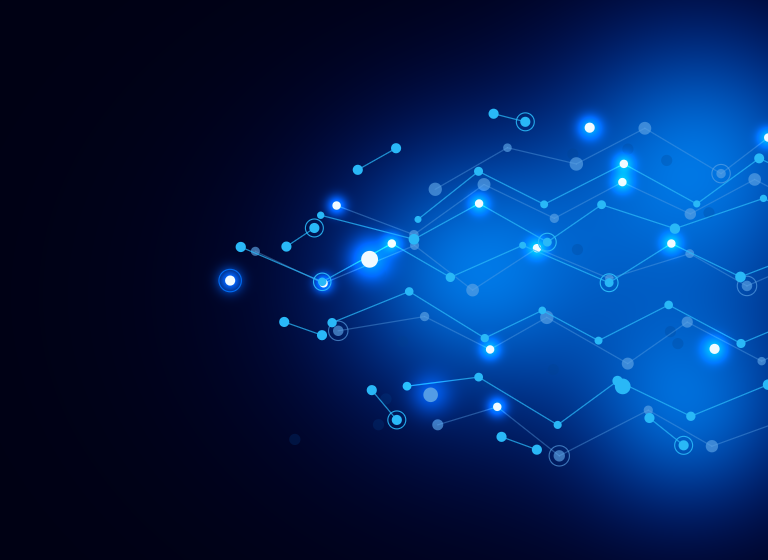
This background is drawn by a WebGL 2 fragment shader. Its source:

```glsl
#version 300 es
precision highp float;
// A glowing blue network: zigzag chains of linked nodes fan out to the right
// over soft light pools. Chains, loose links and faint discs come from loops
// with hashed jitter; every shape is a smooth-edged distance function.
uniform vec2 u_resolution;
out vec4 outColor;

const vec3 CYAN = vec3(0.16, 0.72, 0.97);
const vec3 PALE = vec3(0.36, 0.64, 0.90);
const vec3 WHITE = vec3(0.94, 0.98, 1.0);
const vec3 HALO = vec3(0.0, 0.42, 0.95);

float hash(vec2 v) {
    return fract(sin(dot(v, vec2(127.1, 311.7))) * 43758.5453);
}

float pool(vec2 p, vec2 center, vec2 radius) {
    vec2 q = (p - center) / radius;
    return exp(-dot(q, q));
}

float segmentDistance(vec2 p, vec2 a, vec2 b) {
    vec2 ab = b - a;
    float t = clamp(dot(p - a, ab) / dot(ab, ab), 0.0, 1.0);
    return length(p - a - ab * t);
}

float coverage(float d, float px) {
    return clamp(0.5 - d / px, 0.0, 1.0);
}

vec3 drawLink(vec3 col, vec2 p, vec2 a, vec2 b, vec3 tint, float alpha, float px) {
    float halfWidth = 0.0011;
    return mix(col, tint, alpha * coverage(segmentDistance(p, a, b) - halfWidth, px));
}

vec3 drawDisc(vec3 col, vec2 p, vec2 c, float r, vec3 tint, float alpha, float px) {
    return mix(col, tint, alpha * coverage(length(p - c) - r, px));
}

vec3 drawRing(vec3 col, vec2 p, vec2 c, float r, vec3 tint, float alpha, float px) {
    return mix(col, tint, alpha * coverage(abs(length(p - c) - r) - 0.0010, px));
}

// White node with a blue halo
vec3 drawLamp(vec3 col, vec2 p, vec2 c, float r, float px) {
    col += HALO * pool(p, c, vec2(r * 2.3));
    return drawDisc(col, p, c, r, WHITE, 1.0, px);
}

// Node j of chain k: fans out from the left and alternates up and down
vec2 chainNode(float k, float j, float startX, float spread, float seed) {
    vec2 jitter = vec2(hash(vec2(k + seed, j)), hash(vec2(j + seed, k + 7.0))) - 0.5;
    float x = startX + 0.15 * abs(k) + 0.125 * j + 0.05 * jitter.x;
    float fan = mix(0.55, 1.0, smoothstep(0.4, 1.05, x));
    float zig = 0.045 * cos(0.785 + 1.571 * (2.0 - k));
    float y = 0.525 + (spread * k - 0.012 * k * k) * fan;
    return vec2(x, y + zig * (2.0 * mod(j, 2.0) - 1.0) + 0.025 * jitter.y);
}

vec3 drawChains(vec3 col, vec2 p, float startX, float spread, float seed,
                vec3 tint, float lineAlpha, float nodeAlpha, float radius, float px) {
    for (float k = -2.0; k <= 2.0; k++) {
        vec2 a = chainNode(k, 0.0, startX, spread, seed);
        for (float j = 0.0; j < 9.0; j++) {
            vec2 b = chainNode(k, j + 1.0, startX, spread, seed);
            float kind = hash(vec2(j * 3.0 + seed, k + 19.0));
            float r = radius * mix(0.75, 1.2, hash(vec2(k, j + seed)));
            col = drawLink(col, p, a, b, tint, lineAlpha, px);
            if (kind < 0.16) col = drawLamp(col, p, a, 0.0075, px);
            else col = drawDisc(col, p, a, r, tint, nodeAlpha, px);
            if (kind > 0.88) col = drawRing(col, p, a, r + 0.008, tint, nodeAlpha, px);
            a = b;
        }
    }
    return col;
}

// Short two-node links along an arc around the network
vec3 drawLooseLinks(vec3 col, vec2 p, float px) {
    for (float i = 0.0; i < 7.0; i++) {
        float angle = 1.76 + 0.56 * i;
        vec2 center = vec2(1.0, 0.5) + vec2(0.48, 0.295) * vec2(cos(angle), sin(angle));
        float tilt = 1.8 * (hash(vec2(i, 4.0)) - 0.5);
        vec2 arm = mix(0.028, 0.05, hash(vec2(i, 9.0))) * vec2(cos(tilt), sin(tilt));
        col = drawLink(col, p, center - arm, center + arm, CYAN, 0.75, px);
        col = drawDisc(col, p, center - arm, 0.009, CYAN, 1.0, px);
        col = drawDisc(col, p, center + arm, 0.009, CYAN, 1.0, px);
        if (mod(i, 2.0) < 0.5) col = drawRing(col, p, center + arm, 0.016, CYAN, 0.9, px);
    }
    return col;
}

void main() {
    float px = 1.0 / u_resolution.y;
    vec2 p = gl_FragCoord.xy * px;

    // Light pools, mapped from near black to bright blue
    float light = 0.36 * pool(p, vec2(1.15, 0.47), vec2(0.6, 0.4))
                + 0.62 * pool(p, vec2(0.83, 0.52), vec2(0.23))
                + 0.65 * pool(p, vec2(1.25, 0.73), vec2(0.25))
                + 0.55 * pool(p, vec2(1.23, 0.26), vec2(0.19));
    vec3 col = vec3(0.0, 0.005 + 0.53 * pow(light, 1.5), 0.075 + 0.9 * light);

    // Faint dark discs
    for (float i = 0.0; i < 14.0; i++) {
        vec2 c = vec2(0.48, 0.2) + vec2(0.85, 0.56) * vec2(hash(vec2(i, 1.0)), hash(vec2(i, 2.0)));
        col = drawDisc(col, p, c, 0.010, vec3(0.0, 0.25, 0.55), 0.25, px);
    }

    col = drawChains(col, p, 0.47, 0.125, 31.0, PALE, 0.4, 0.65, 0.010, px);
    col = drawChains(col, p, 0.443, 0.10, 5.0, CYAN, 0.75, 1.0, 0.008, px);
    col = drawLooseLinks(col, p, px);

    // Large accents
    col = drawLamp(col, p, vec2(0.660, 0.537), 0.015, px);
    col = drawLamp(col, p, vec2(0.411, 0.499), 0.009, px);
    col = drawRing(col, p, vec2(0.411, 0.499), 0.020, HALO, 1.0, px);
    col = drawLamp(col, p, vec2(1.053, 0.772), 0.009, px);
    col = drawLamp(col, p, vec2(1.276, 0.377), 0.009, px);
    col += 0.5 * HALO * pool(p, vec2(0.769, 0.295), vec2(0.035));
    col = drawDisc(col, p, vec2(0.769, 0.295), 0.013, PALE, 0.9, px);
    col = drawDisc(col, p, vec2(1.112, 0.310), 0.014, CYAN, 1.0, px);

    outColor = vec4(clamp(col, 0.0, 1.0), 1.0);
}
```
